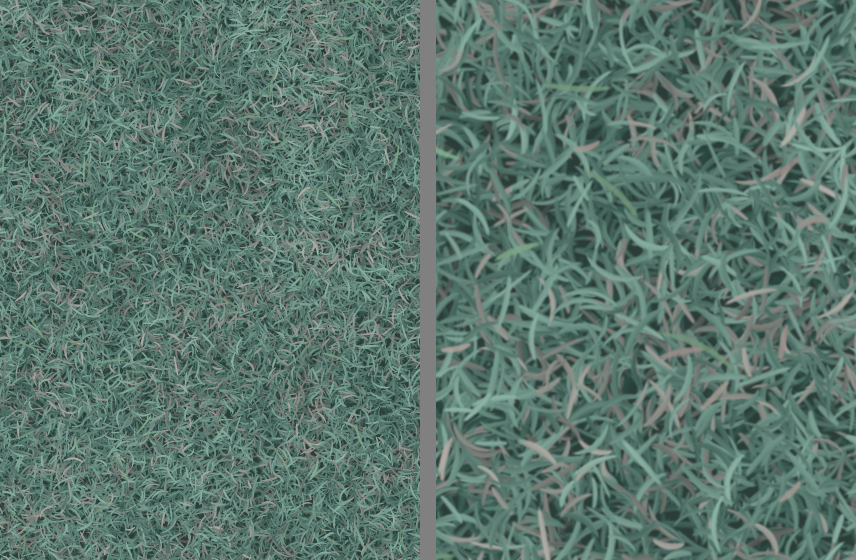
Left: the whole. Right: its middle third, enlarged.
Reproduce this texture procedurally as a Shadertoy shader.

```glsl
const vec3 SOIL = vec3(0.17, 0.24, 0.22);
const vec3 GRASS_DARK = vec3(0.19, 0.31, 0.28);
const vec3 GRASS_LIGHT = vec3(0.50, 0.65, 0.60);
const vec3 STRAW_DARK = vec3(0.32, 0.33, 0.32);
const vec3 STRAW_LIGHT = vec3(0.66, 0.63, 0.61);
const vec3 FRESH_TIP = vec3(0.49, 0.65, 0.53);
const vec3 LITTER = vec3(0.69, 0.63, 0.61);

// Lengths are fractions of the canvas width
const int LAYERS = 14;
const float CELL = 0.029;
const float BLADE_HALF_LENGTH = 0.027;
const float BLADE_HALF_WIDTH = 0.0024;
const float LONG_CELL = 0.06;
const float LONG_HALF_LENGTH = 0.042;
const float SOFTNESS = 0.0016;
const float BEND = 0.45;
const float STRAW_SHARE = 0.17;
const float LONG_SHARE = 0.28;
const float PATCH_CONTRAST = 0.30;
const float PI = 3.14159;

vec4 hash4(vec3 cell) {
    vec4 h = fract(cell.xyzx * vec4(0.1031, 0.1030, 0.0973, 0.1099));
    h += dot(h, h.wzxy + 33.33);
    return fract((h.xxyz + h.yzzw) * h.zywx);
}

float cornerSlope(vec2 corner, vec2 offset) {
    float angle = 2.0 * PI * hash4(vec3(corner, 71.0)).x;
    return dot(vec2(cos(angle), sin(angle)), offset);
}

float gradientNoise(vec2 p) {
    vec2 i = floor(p), f = fract(p);
    vec2 u = f * f * f * (f * (f * 6.0 - 15.0) + 10.0);
    vec2 e = vec2(1.0, 0.0);
    float low = mix(cornerSlope(i, f), cornerSlope(i + e, f - e), u.x);
    float high = mix(cornerSlope(i + e.yx, f - e.yx), cornerSlope(i + 1.0, f - 1.0), u.x);
    return mix(low, high, u.y);
}

mat2 rotation(float angle) {
    float c = cos(angle), s = sin(angle);
    return mat2(c, -s, s, c);
}

// x: coverage, y: signed position across the blade
vec2 curvedBlade(vec2 p, float halfLength, float halfWidth, float bend, float soft) {
    float along = p.x / halfLength;
    float across = p.y - bend * halfLength * (along * along - 0.33);
    float width = halfWidth * sqrt(max(0.0, 1.0 - along * along));
    float cover = 1.0 - smoothstep(-soft, soft, abs(across) - width);
    cover *= 1.0 - smoothstep(0.75, 1.0, abs(along));
    return vec2(cover, clamp(across / halfWidth, -1.0, 1.0));
}

void mainImage(out vec4 fragColor, in vec2 fragCoord) {
    vec2 p = fragCoord / iResolution.x;
    float soft = max(SOFTNESS, 0.6 / iResolution.x);

    // Broad light patches, small tufts and dry areas
    float patches = gradientNoise(p * 3.5 + 4.0) + 0.6 * gradientNoise(p * 9.0);
    float tufts = gradientNoise(p * 24.0 + 9.0);
    float light = PATCH_CONTRAST * (0.6 * patches + 0.7 * tufts);
    float dryness = gradientNoise(p * 6.0 + 31.0) + 0.7 * gradientNoise(p * 17.0 + 50.0);
    float strawShare = clamp(STRAW_SHARE + 0.45 * dryness, 0.03, 0.6);

    // Woven turf, deepest blades first
    vec3 color = SOIL;
    for (int layer = 0; layer < LAYERS; layer++) {
        float id = float(layer);
        float depth = id / float(LAYERS - 1);
        vec2 g = rotation(id * 1.3) * p / CELL + id * 7.37;
        for (int k = 0; k < 9; k++) {
            vec2 cell = floor(g) + vec2(k % 3 - 1, k / 3 - 1);
            vec4 place = hash4(vec3(cell, id));
            vec4 look = hash4(vec3(cell, id + 40.0));
            vec2 q = rotation(2.0 * PI * place.z) * (g - cell - place.xy) * CELL;
            float halfLength = BLADE_HALF_LENGTH * mix(0.45, 1.0, place.w);
            float halfWidth = BLADE_HALF_WIDTH * mix(0.6, 1.15, look.x);
            vec2 blade = curvedBlade(q, halfLength, halfWidth, BEND * (look.y - 0.5) * 2.0, soft);
            float shade = 0.68 * depth + 0.68 * look.z - 0.26 + light + 0.10 * blade.y;
            shade = clamp(shade, -0.1, 1.15);
            vec3 grass = mix(GRASS_DARK, GRASS_LIGHT, shade);
            vec3 straw = mix(STRAW_DARK, STRAW_LIGHT, shade);
            vec3 tint = mix(grass, straw, step(look.w, strawShare) * 0.85);
            color = mix(color, tint, blade.x);
        }
    }

    // Sparse long blades and pale litter on top
    vec2 g = rotation(0.6) * p / LONG_CELL;
    for (int k = 0; k < 9; k++) {
        vec2 cell = floor(g) + vec2(k % 3 - 1, k / 3 - 1);
        vec4 place = hash4(vec3(cell, 90.0));
        vec4 look = hash4(vec3(cell, 95.0));
        vec2 q = rotation(2.0 * PI * place.z) * (g - cell - place.xy) * LONG_CELL;
        float isLitter = step(look.w, 0.45);
        float halfLength = LONG_HALF_LENGTH * mix(0.5, 1.0, place.w) * mix(1.0, 0.5, isLitter);
        vec2 blade = curvedBlade(q, halfLength, BLADE_HALF_WIDTH, BEND * (look.y - 0.5), soft);
        vec3 tint = mix(FRESH_TIP, LITTER, isLitter) * mix(0.85, 1.08, look.z);
        color = mix(color, tint, blade.x * 0.85 * step(look.x, LONG_SHARE));
    }

    fragColor = vec4(color, 1.0);
}
```
